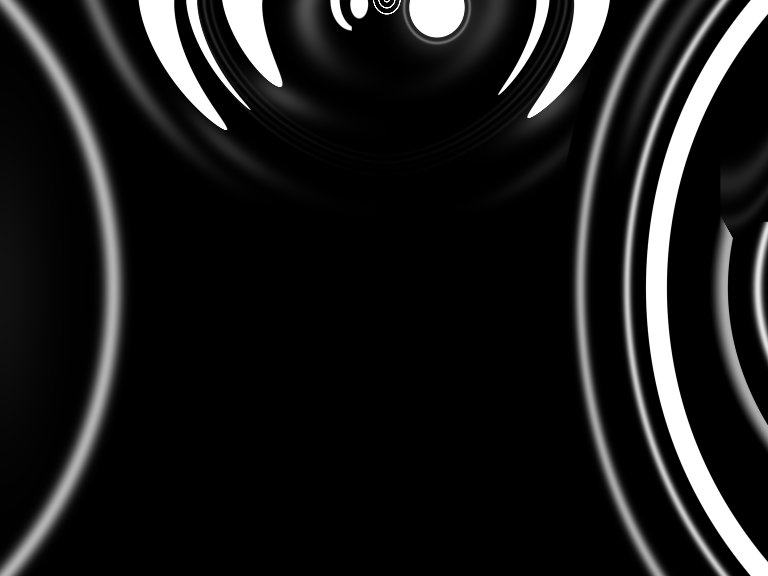
Give the GLSL for this background, as a Shadertoy shader.

```glsl
// Dark chrome backdrop: bowed light bands at the sides, nested U-shaped reflections at the top.
#define BOW 0.4
#define CUT_U 0.297
#define U_POWER 1.7
#define U_STRETCH 1.114
#define U_CENTER vec2(0.002, 0.5)
#define RING_COUNT 4

float glow(float d, float width) {
    return exp(-d * d / (width * width));
}

float fill(float d) {
    float edge = 0.7 / iResolution.y;
    return 1.0 - smoothstep(-edge, edge, d);
}

// Outward bend of the side bands: 0 at mid height, 1 at top and bottom
float bend(float y) {
    float v2 = 4.0 * y * y;
    return v2 * (0.85 + 0.15 * v2);
}

// Horizontal offset from a bowed line, narrowed where it slants
float arc(vec2 p, float apex, float bow) {
    return (p.x - apex * (1.0 + bow * bend(p.y))) / (1.0 + 1.2 * p.y * p.y);
}

float ellipse(vec2 p, vec2 center, vec2 radii) {
    return (length((p - center) / radii) - 1.0) * min(radii.x, radii.y);
}

// White streak that follows a U curve and tapers to a tip
float streak(float r, float depth, float radius, float lean, float halfWidth, float tip) {
    float t = depth / tip;
    float w = t < 1.0 ? halfWidth * sqrt(1.0 - t) : -1.0;
    return fill(abs(r - radius - lean * t * t) - w);
}

float sideBands(vec2 p) {
    float u = p.x / (1.0 + BOW * bend(p.y));
    float light = 0.7 * glow(arc(p, -0.47, BOW), 0.0155);
    light += 0.065 * glow(p.x + 0.667, 0.08) * glow(p.y, 0.25);
    light += 0.66 * glow(arc(p, 0.341, BOW), 0.0095);
    light += 0.8 * glow(arc(p, 0.422, BOW), 0.0068);
    light += fill(abs(u - 0.473) - 0.0182);
    light += 0.22 * glow(u - 0.387, 0.011) * smoothstep(0.17, 0.4, p.y);

    // Inner right band with one sharp side, and a thin arc beyond it
    float s = arc(p, 0.597, 0.58);
    float below = fill(p.y - 0.115 + 1.8 * (p.x - 0.59));
    light += 0.68 * smoothstep(-0.034, -0.004, s) * fill(s) * below;
    light += 0.9 * glow(arc(p, 0.649, 0.72), 0.008) * fill(p.y - 0.115);

    // Faint curls in the upper right
    float curl = p.y - 0.18 - 10.0 * (p.x - 0.592) * (p.x - 0.592);
    float faint = 0.13 * glow(curl, 0.025) + 0.1 * glow(curl + 0.068, 0.014);
    return light + faint * fill(0.584 - p.x);
}

float topReflections(vec2 p) {
    vec2 q = p - U_CENTER;
    float depth = max(-q.y, 0.0);
    vec2 a = pow(max(abs(vec2(q.x, depth * U_STRETCH)), 1e-5), vec2(U_POWER));
    float r = pow(a.x + a.y, 1.0 / U_POWER);
    float left = smoothstep(0.03, -0.03, q.x);
    float right = 1.0 - left;

    // Soft halos
    float outer = r - 0.473 - 0.035 * exp(-depth * 10.0);
    float light = 0.4 * left * glow(outer, 0.017) * smoothstep(0.37, 0.03, depth);
    light += 0.09 * right * glow(r - 0.453, 0.016) * smoothstep(0.38, 0.28, depth);
    light += 0.32 * left * glow(r - 0.135 - 0.3 * depth, 0.023) * smoothstep(0.17, 0.0, depth);
    light += 0.2 * right * glow(r - 0.195, 0.024) * smoothstep(0.19, 0.02, depth);
    light += 0.22 * left * glow(r - 0.275, 0.025) * glow(depth - 0.165, 0.035);
    light += 0.25 * right * glow(r - 0.375, 0.025) * glow(depth - 0.185, 0.045);
    light += 0.16 * left * glow(r - 0.42, 0.018) * glow(depth - 0.25, 0.06);

    // Fine rings
    for (int i = 0; i < RING_COUNT; i++) {
        float radius = 0.302 + 0.0125 * float(i);
        float fade = smoothstep(0.34, 0.04, depth);
        light += (0.1 + 0.06 * float(i % 2)) * fade * glow(r - radius, 0.0028);
    }

    // Tapered streaks on each side
    if (q.x < 0.0) {
        light += streak(r, depth, 0.397, 0.0, 0.031, 0.226);
        light += streak(r, depth, 0.336, 0.0, 0.0095, 0.191);
        light += streak(r, depth, 0.248, 0.016, 0.035, 0.151);
    } else {
        light += streak(r, depth, 0.274, 0.012, 0.0113, 0.165);
        light += streak(r, depth, 0.359, 0.0, 0.031, 0.205);
    }

    // Droplets at the center
    float drop = ellipse(p, vec2(0.092, 0.487), vec2(0.048, 0.052));
    light += fill(drop) + 0.3 * glow(drop - 0.009, 0.0025);
    light += 0.14 * glow(max(drop, 0.0), 0.03) * right;
    light += fill(ellipse(p, vec2(-0.043, 0.493), vec2(0.0155, 0.025)));
    float crescent = max(ellipse(p, vec2(-0.055, 0.5), vec2(0.038, 0.053)),
                         -ellipse(p, vec2(-0.043, 0.5), vec2(0.034, 0.05)));
    light += fill(max(crescent, p.x + 0.056));
    float ripple = ellipse(p, vec2(0.005, 0.503), vec2(0.03, 0.035));
    light += fill(ripple) * smoothstep(0.5, 0.95, sin(ripple * 700.0));

    // Everything ends at the bowed border on the right
    return light * fill(p.x - CUT_U * (1.0 + BOW * bend(p.y)));
}

void mainImage(out vec4 fragColor, in vec2 fragCoord) {
    vec2 p = (fragCoord - 0.5 * iResolution.xy) / iResolution.y;
    float light = sideBands(p) + topReflections(p);
    fragColor = vec4(vec3(clamp(light, 0.0, 1.0)), 1.0);
}
```
